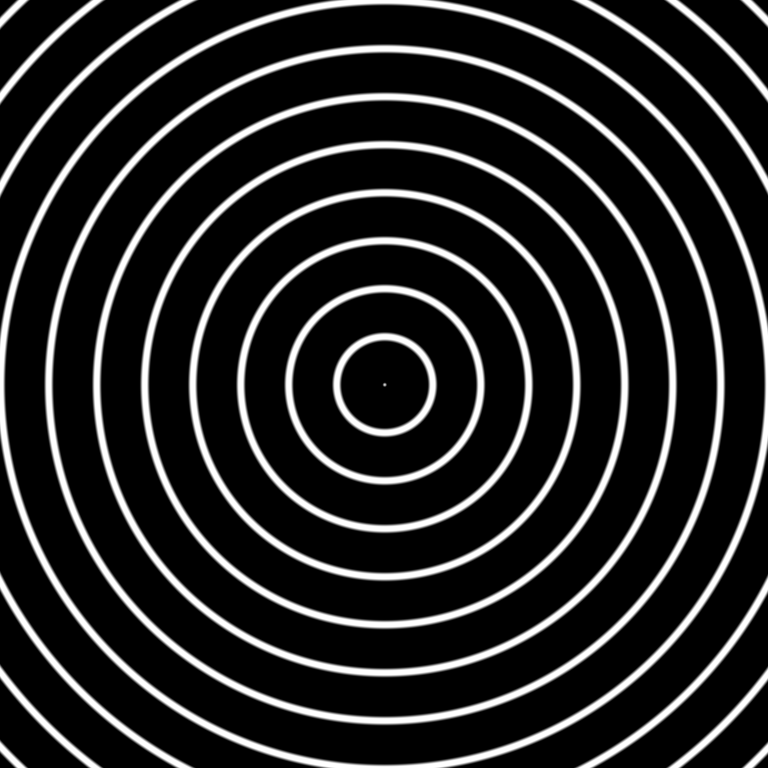
A three.js fragment shader for this pattern:

```glsl
// Evenly spaced white concentric rings on black, with a tiny dot at the centre.
// The distance to the nearest ring radius is found by rounding, then turned
// into a soft-edged line; the dot is a small disc of its own.

varying vec2 vUv;

const vec2  CENTER       = vec2(0.501, 0.499);
const float RING_SPACING = 0.0625;
const float LINE_CORE    = 0.0022;  // half width of the fully lit line
const float LINE_EDGE    = 0.0072;  // half width where the line fades out
const float DOT_EDGE     = 0.0036;
const float DOT_LEVEL    = 0.85;
const vec3  BACKGROUND   = vec3(0.0);
const vec3  LINE_COLOR   = vec3(1.0);

// Coverage of the nearest ring; the ring of radius zero is left out.
float ringLine(float radius) {
  float index = max(1.0, floor(radius / RING_SPACING + 0.5));
  float dist = abs(radius - index * RING_SPACING);
  return 1.0 - smoothstep(LINE_CORE, LINE_EDGE, dist);
}

// Coverage of the soft centre dot.
float centerDot(float radius) {
  return DOT_LEVEL * (1.0 - smoothstep(0.0, DOT_EDGE, radius));
}

void main() {
  float radius = length(vUv - CENTER);
  float light = max(ringLine(radius), centerDot(radius));
  gl_FragColor = vec4(mix(BACKGROUND, LINE_COLOR, light), 1.0);
}
```
